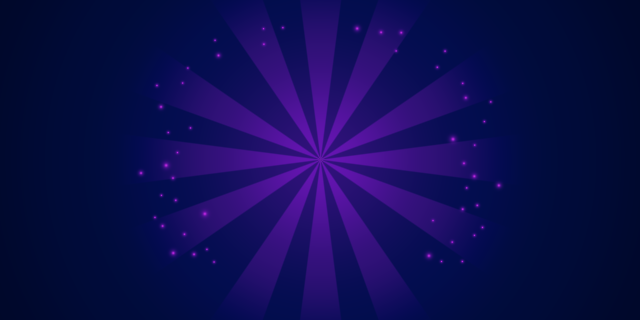
A WebGL 1 fragment shader for this background:

```glsl
precision highp float;

uniform vec2 u_resolution;

const float QUARTER_TURN = 1.5707963;
const int SPARKS_PER_SIDE = 25;

float hash(float n) {
  return fract(sin(n * 12.9898 + 4.137) * 43758.5453);
}

// Angular distance to the nearest ray axis, mirrored in every quadrant
float rayAngle(vec2 p, float diagonal) {
  float a = atan(p.y, p.x) + 0.5 * QUARTER_TURN;
  a = abs(mod(a, QUARTER_TURN) - 0.5 * QUARTER_TURN);
  return min(a, abs(a - diagonal));
}

float rayMask(vec2 p, float halfWidth, float blur) {
  float edge = (halfWidth - rayAngle(p, 0.475)) * length(p);
  return smoothstep(-blur, blur, edge);
}

// Dark wedges: violet heart, blue ring, navy surroundings
vec3 backdrop(float r) {
  vec3 violet = vec3(0.20, 0.07, 0.49);
  vec3 blue = vec3(0.01, 0.05, 0.31);
  vec3 navy = vec3(0.00, 0.045, 0.23);
  vec3 night = vec3(0.00, 0.03, 0.165);
  vec3 color = mix(violet, blue, smoothstep(-0.05, 0.52, r));
  color = mix(color, navy, smoothstep(0.46, 0.78, r));
  return mix(color, night, smoothstep(0.72, 1.15, r));
}

vec3 rayColor(float r) {
  vec3 bright = vec3(0.40, 0.08, 0.70);
  vec3 purple = vec3(0.18, 0.065, 0.46);
  vec3 indigo = vec3(0.01, 0.04, 0.32);
  vec3 color = mix(bright, purple, smoothstep(0.0, 0.40, r));
  return mix(color, indigo, smoothstep(0.34, 0.60, r));
}

// Scattered position in the ring, dense at the sides and sparse on top
vec2 sparkPosition(float index, float side) {
  float seed = index * 2.0 + side;
  float t = (index + hash(seed)) / float(SPARKS_PER_SIDE);
  float elevation = -0.78 + 1.45 * t + 0.80 * pow(t, 4.0);
  float reach = mix(0.57, 0.46, smoothstep(0.6, 1.3, elevation));
  float radius = mix(0.36, reach, sqrt(hash(seed + 71.0)));
  return radius * vec2(side * cos(elevation), sin(elevation));
}

// Soft halo in x and small core in y
vec2 sparkLight(vec2 offset, float size) {
  float d = dot(offset, offset) / (size * size);
  return vec2(exp(-d * 0.22), exp(-d * 1.4));
}

vec3 addSpark(vec3 color, vec2 p, float index, float side) {
  float chance = hash(index * 3.7 + side * 19.0);
  float size = mix(0.0025, 0.006, chance * chance);
  vec2 light = sparkLight(p - sparkPosition(index, side), size);
  color = mix(color, vec3(0.50, 0.07, 0.75), light.x * 0.65);
  return mix(color, vec3(0.84, 0.18, 0.94), light.y * 0.8);
}

void main() {
  vec2 p = (gl_FragCoord.xy - 0.5 * u_resolution) / u_resolution.y;
  p -= vec2(0.002, 0.001);
  float r = length(p);
  float softness = max(0.003, 1.0 / u_resolution.y);

  // Sunburst
  float rays = rayMask(p, 0.128, softness);
  rays *= 1.0 - smoothstep(0.52, 0.65, r);
  vec3 color = mix(backdrop(r), rayColor(r), rays);
  color += vec3(0.10, 0.03, 0.06) * exp(-r * r / 0.0001);

  // Sparks on both sides
  for (int i = 0; i < SPARKS_PER_SIDE; i++) {
    color = addSpark(color, p, float(i), -1.0);
    color = addSpark(color, p, float(i), 1.0);
  }

  gl_FragColor = vec4(color, 1.0);
}
```
